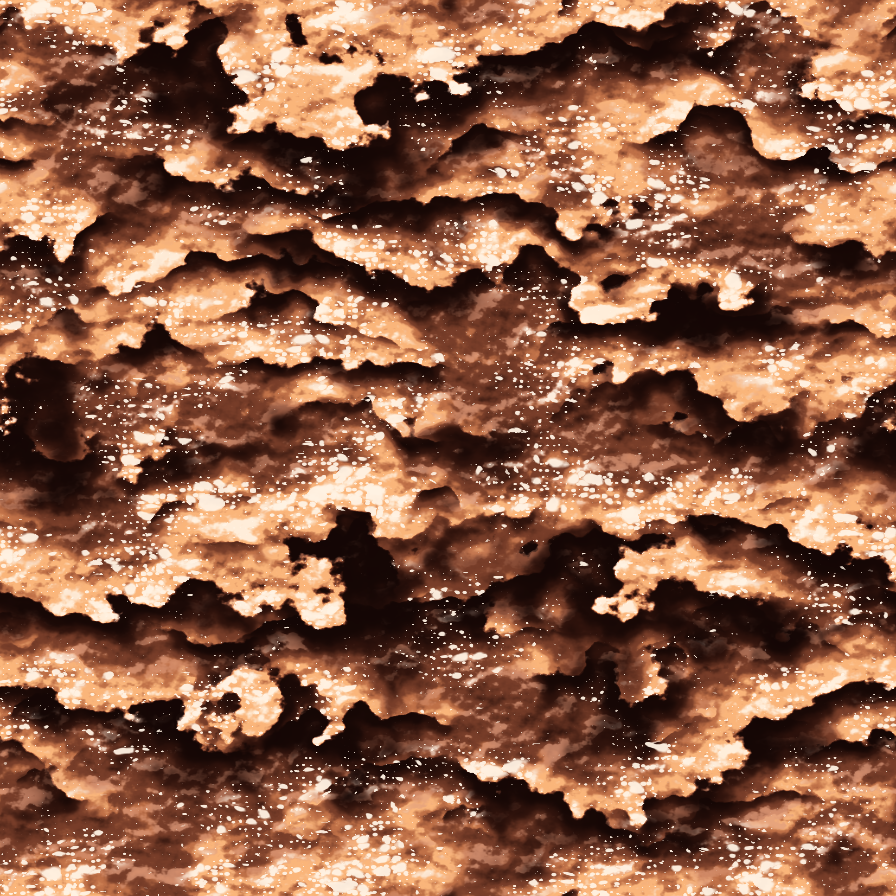
A WebGL 2 fragment shader for this texture:

```glsl
#version 300 es
precision highp float;
// Glossy brown paste dragged into torn, overlapping ridges with wet glints.
// Three layers of warped sawtooth rows give each ridge a bright lip and a
// shadow below it; wrapping gradient noise adds the tears, relief and sparkle.
uniform vec2 u_resolution;
out vec4 fragColor;

float hash(vec2 p, float seed) {
    return fract(sin(dot(p, vec2(127.1, 311.7)) + seed * 17.3) * 43758.5453);
}

float slope(vec2 cell, vec2 offset, float seed) {
    float angle = 6.2832 * hash(cell, seed);
    return dot(vec2(cos(angle), sin(angle)), offset);
}

// Gradient noise that repeats after a whole number of cells
float noise(vec2 uv, vec2 cells, float seed) {
    vec2 p = uv * cells;
    vec2 i = floor(p), f = p - i;
    vec2 w = f * f * f * (f * (f * 6.0 - 15.0) + 10.0);
    vec2 a = mod(i, cells), b = mod(i + 1.0, cells);
    float low = mix(slope(a, f, seed), slope(vec2(b.x, a.y), f - vec2(1, 0), seed), w.x);
    float high = mix(slope(vec2(a.x, b.y), f - vec2(0, 1), seed), slope(b, f - 1.0, seed), w.x);
    return 0.5 + 0.8 * mix(low, high, w.y);
}

float fbm(vec2 uv, vec2 cells, float seed) {
    float sum = 0.0, total = 0.0, weight = 1.0;
    for (int k = 0; k < 5; k++) {
        sum += weight * noise(uv + 0.37 * float(k), cells, seed + float(k));
        total += weight;
        weight *= 0.47;
        cells *= 2.0;
    }
    return sum / total;
}

// One round speck per cell, its size scaled by density
float specks(vec2 uv, float cells, float density, float seed) {
    vec2 p = uv * cells, cell = mod(floor(p), cells);
    vec2 centre = 0.35 + 0.3 * vec2(hash(cell, seed), hash(cell, seed + 1.0));
    float size = hash(cell, seed + 2.0);
    float radius = 0.02 + 0.42 * size * size * density;
    float d = length((fract(p) - centre) * vec2(0.8, 1.15));
    return (1.0 - smoothstep(0.6 * radius, 1.1 * radius, d)) * smoothstep(0.03, 0.1, radius);
}

// Shadow brown through tan to cream
vec3 pasteColour(float tone) {
    vec3 c = mix(vec3(0.08, 0.025, 0.018), vec3(0.18, 0.07, 0.045), smoothstep(0.0, 0.17, tone));
    c = mix(c, vec3(0.47, 0.24, 0.16), smoothstep(0.15, 0.42, tone));
    c = mix(c, vec3(0.75, 0.44, 0.28), smoothstep(0.42, 0.6, tone));
    c = mix(c, vec3(0.98, 0.71, 0.48), smoothstep(0.6, 0.76, tone));
    return mix(c, vec3(1.0, 0.93, 0.85), smoothstep(0.82, 1.02, tone));
}

void main() {
    vec2 uv = gl_FragCoord.xy / u_resolution;

    // Fine relief lit from above
    float grain = fbm(uv, vec2(19.0, 24.0), 3.0);
    float relief = grain - fbm(uv + vec2(-0.002, 0.006), vec2(19.0, 24.0), 3.0);
    float lumps = fbm(uv, vec2(6.0, 9.0), 11.0);

    // Smooth paste with crumbly lighter patches
    float crumbs = smoothstep(0.48, 0.6, lumps) * smoothstep(0.46, 0.58, grain);
    float tone = 0.41 + 0.3 * (lumps - 0.5) + 0.9 * relief + 0.26 * crumbs;
    float lipCover = 0.0, shade = 0.0;

    // Ridges, small ones first and broad ones on top
    for (int k = 0; k < 3; k++) {
        float layer = float(k), seed = 20.0 + 13.0 * layer;
        float rows = 9.0 - 2.0 * layer;
        float warp = fbm(uv, vec2(5.0 - layer, 5.0 - layer), seed);
        float s = fract(rows * uv.y + 2.0 * warp + 0.5 * grain);
        float strength = smoothstep(0.42, 0.57, fbm(uv, vec2(4.0, 7.0 - layer), seed + 6.0));
        float edge = smoothstep(0.0, 0.045, s);

        float lip = strength * edge * (1.0 - smoothstep(0.16, 0.52, s));
        float lipTone = 0.79 + 1.6 * relief + 0.6 * (grain - 0.5);
        tone = mix(tone, lipTone, lip);
        lipCover = mix(lipCover, 1.0, lip);

        float shadow = strength * max(smoothstep(0.55, 0.95, s), 1.0 - edge);
        tone *= 1.0 - 0.92 * shadow;
        lipCover *= 1.0 - shadow;
        shade = max(shade * (1.0 - lip), shadow);
    }

    // Wet glints gather in clusters, with a few stray specks elsewhere
    float cluster = smoothstep(0.45, 0.62, fbm(uv, vec2(9.0, 12.0), 71.0));
    float density = (0.25 + cluster) * (0.6 + 0.5 * lipCover) * (1.0 - 0.8 * shade);
    vec2 bent = uv + 0.04 * vec2(grain - 0.5, lumps - 0.5);
    float glint = max(specks(bent, 46.0, density, 80.0), specks(bent + 0.4, 83.0, density, 84.0));
    glint = max(glint, specks(uv, 140.0, density, 88.0));
    float blots = smoothstep(0.06, 0.12, relief) * smoothstep(0.5, 0.58, grain);
    glint = max(glint, blots * cluster * (1.0 - shade));

    // Pinkish sheen on the open paste, then the white sparkle
    vec3 colour = pasteColour(tone);
    float sheen = smoothstep(0.02, 0.09, relief) * (1.0 - lipCover) * (1.0 - shade);
    colour = mix(colour, vec3(0.87, 0.61, 0.49), 0.7 * sheen);
    colour = mix(colour, vec3(1.0, 0.95, 0.89), 0.95 * glint);
    fragColor = vec4(colour, 1.0);
}
```
